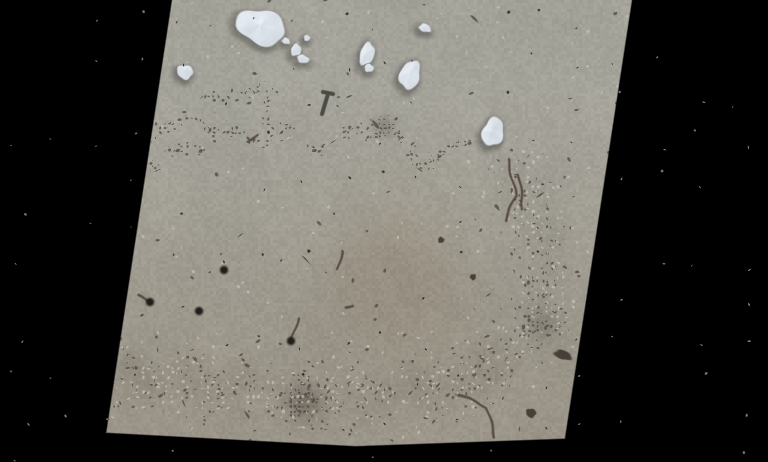
This texture is drawn by a Shadertoy shader. Its source:

```glsl
// A tilted sheet of damp sand on black, with white stones, burrows, twigs and drift lines.
// Distance functions place the main objects; cellular specks, thickened near the drift
// lines, give the debris. Layered sines mottle the sand.

float pixel; // width of one pixel in scene units

// Stones: centre and radii
const vec4 STONES[11] = vec4[](
    vec4(2.61, .27, .25, .17), vec4(4.1, .75, .1, .145), vec4(4.93, 1.32, .105, .145),
    vec4(3.67, .54, .07, .115), vec4(3.69, .68, .045, .04), vec4(1.85, .72, .08, .07),
    vec4(2.96, .5, .05, .06), vec4(3.03, .59, .06, .04), vec4(4.25, .28, .06, .04),
    vec4(2.86, .41, .04, .03), vec4(3.07, .38, .03, .03));

// Twigs and drift lines: start and end
const vec4 TWIGS[10] = vec4[](
    vec4(5.08, 1.6, 5.16, 1.95), vec4(5.16, 1.95, 5.05, 2.22), vec4(5.19, 1.74, 5.23, 2.08),
    vec4(4.58, 3.94, 4.87, 4.07), vec4(4.87, 4.07, 4.95, 4.37), vec4(3.38, 2.7, 3.42, 2.52),
    vec4(1.38, 2.96, 1.5, 3.02), vec4(2.92, 3.38, 2.98, 3.19), vec4(3.47, 3.08, 3.54, 3.05),
    vec4(2.49, 1.42, 2.58, 1.34));
const vec4 UPPER[9] = vec4[](
    vec4(1.58, 1.28, 1.92, 1.21), vec4(1.92, 1.21, 2.38, 1.38), vec4(1.52, 1.68, 2.2, 1.36),
    vec4(2.05, 1., 2.66, .92), vec4(2.68, .95, 2.74, 1.3), vec4(2.4, 1.4, 2.9, 1.28),
    vec4(3.15, 1.44, 3.85, 1.25), vec4(3.85, 1.25, 4.2, 1.62), vec4(4.2, 1.62, 4.7, 1.45));
const vec4 LOWER[5] = vec4[](
    vec4(5.2, 1.8, 5.42, 2.4), vec4(5.42, 2.4, 5.4, 3.2), vec4(5.4, 3.2, 4.7, 3.8),
    vec4(4.7, 3.8, 3.1, 4.), vec4(3.1, 4., 1.3, 3.75));

vec2 hash2(vec2 p) {
    vec3 q = fract(p.xyx * vec3(.1031, .103, .0973));
    q += dot(q, q.yzx + 33.33);
    return fract((q.xx + q.yz) * q.zy);
}

float cover(float d) { return 1. - smoothstep(-pixel, pixel, d); }

float glow(vec2 p, vec2 centre, float falloff) {
    return exp(-falloff * dot(p - centre, p - centre));
}

mat2 turn(float a) { return mat2(cos(a), sin(a), -sin(a), cos(a)); }

float segment(vec2 p, vec4 ends) {
    vec2 a = p - ends.xy, b = ends.zw - ends.xy;
    return length(a - b * clamp(dot(a, b) / dot(b, b), 0., 1.));
}

float mottle(vec2 p) {
    float sum = 0., amp = .5;
    for (int i = 0; i < 5; i++) {
        p = turn(1.1) * p * 1.8 + 1.7;
        sum += amp * sin(p.x + 1.3 * sin(p.y)) * sin(p.y * .8 + float(i));
        amp *= .65;
    }
    return sum;
}

// One randomly turned, elongated grain in each chosen cell
float specks(vec2 p, float cell, float radius, float chance, float seed) {
    vec2 id = floor(p / cell), h = hash2(id + seed), k = hash2(id + seed + 71.);
    vec2 q = turn(k.x * 6.28) * (p - (id + .25 + .5 * h) * cell);
    float d = length(q * vec2(1., 1. + 1.5 * h.y)) - radius * (.5 + .5 * h.x);
    return cover(d) * step(k.y, chance);
}

// Tilted, lumpy ellipse
float pebble(vec2 p, vec4 s) {
    vec2 q = turn(-.3) * (p - s.xy) / s.zw;
    float a = atan(q.y, q.x), phase = s.x * 9.;
    return (length(q) - 1. - .08 * sin(3. * a + phase) - .05 * sin(5. * a - phase)) * min(s.z, s.w);
}

float stones(vec2 p) {
    float d = 9.;
    for (int i = 0; i < 11; i++) d = min(d, pebble(p, STONES[i]));
    return d;
}

void mainImage(out vec4 fragColor, in vec2 fragCoord) {
    pixel = 7.68 / iResolution.x;
    vec2 p = vec2(fragCoord.x, iResolution.y - fragCoord.y) * pixel;
    vec2 warped = p + .05 * vec2(sin(p.y * 13.), sin(p.x * 11. + p.y * 5.));
    float cloud = mottle(p), upper = 9., lower = 9., twig = 9.;
    for (int i = 0; i < 9; i++) upper = min(upper, segment(warped, UPPER[i]));
    for (int i = 0; i < 5; i++) lower = min(lower, segment(warped, LOWER[i]));
    for (int i = 0; i < 10; i++) twig = min(twig, segment(p + .012 * sin(p.yx * 19.), TWIGS[i]));
    upper = exp(-upper * upper * 330.);
    lower = exp(-lower * lower * 17.);

    // Sand: cool above, browner below and right of centre
    vec3 col = mix(vec3(.645, .64, .605), vec3(.61, .588, .54), smoothstep(.6, 4., p.y + .25 * cloud));
    col -= vec3(.025, .04, .05) * glow(p, vec2(3.95, 2.7), 2.);
    col += .016 * cloud + .012 * mottle(turn(.5) * p * vec2(5., 2.));
    col += .04 * (hash2(floor(p / .03)).x - .5);

    // Debris along the drift lines and in a few heaps
    float heap = glow(p, vec2(3.05, 4.02), 35.) + .7 * glow(p, vec2(5.42, 3.25), 40.)
               + .8 * glow(p, vec2(3.85, 1.26), 90.);
    col -= .05 * lower * (.5 + cloud) + .12 * heap;
    float dark = max(specks(p, .045, .018, .55 * upper + .24 * lower + .7 * heap, 3.),
                     specks(warped, .08, .026, .35 * upper + .1 * lower + .4 * heap + .018, 19.));
    col = mix(col, vec3(.29, .27, .25), .75 * dark);
    col = mix(col, vec3(.79, .77, .74), .7 * specks(p, .05, .02, .3 * lower + .015, 43.));

    // Twigs, hooked stick, burrows and dark pebbles
    col = mix(col, vec3(.29, .23, .2), .8 * cover(twig - .012));
    float stick = min(segment(p, vec4(3.22, 1.14, 3.28, .94)), segment(p, vec4(3.23, .92, 3.33, .94)));
    col = mix(col, vec3(.3, .29, .27), cover(stick - .02));
    float hole = min(length(p - vec2(2.24, 2.7)), length(p - vec2(1.5, 3.02)));
    hole = min(hole, min(length(p - vec2(1.99, 3.11)), length(p - vec2(2.91, 3.41))));
    col = mix(col, vec3(.12, .12, .1), 1. - smoothstep(.02, .06, hole));
    float lump = min(pebble(p, vec4(5.31, 4.13, .05, .045)), pebble(p, vec4(4.73, 2.77, .03, .03)));
    lump = min(lump, pebble(p, vec4(4.41, 2.4, .03, .03)));
    col = mix(col, vec3(.28, .25, .22), cover(min(lump, pebble(p, vec4(5.63, 3.55, .09, .045)))));

    // Stones with soft shadows and faint facets
    float stone = stones(p);
    col *= 1. - .28 * (1. - smoothstep(-.02, .07, stones(p + vec2(.02, -.03))));
    float light = clamp(.6 + 7. * (stone - stones(p + vec2(.02, .03))), 0., 1.);
    vec3 white = mix(vec3(.78, .81, .85), vec3(.92, .94, .96), light) + .03 * mottle(p * 7.);
    col = mix(col, white, cover(stone));

    // Sheet outline and isolated dust: light on black, dark on sand
    float edge = max(1.72 - .152 * p.y - p.x, p.x - 6.32 + .153 * p.y);
    edge = max(edge, max(p.y - 4.27 - .054 * p.x, p.y - 4.59 + .036 * p.x));
    float dust = specks(p, .4, .016, .5, 91.);
    fragColor = vec4(mix(vec3(.5 * dust), col * (1. - .7 * dust), cover(edge)), 1.);
}
```
